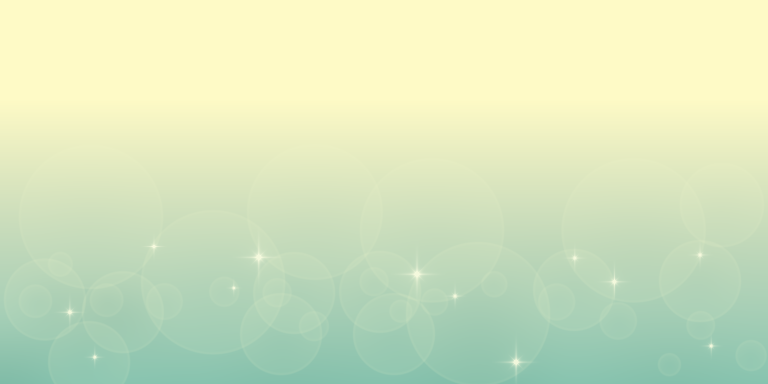
Write a WebGL 2 fragment shader that draws this background.

```glsl
#version 300 es
precision highp float;

uniform vec2 u_resolution;
out vec4 fragColor;

// Large bubbles: centre and radius, in canvas heights
const vec3 BUBBLES[16] = vec3[](
    vec3(0.237, 0.435, 0.188), vec3(0.820, 0.448, 0.177), vec3(1.125, 0.400, 0.188), vec3(1.650, 0.400, 0.188),
    vec3(1.880, 0.466, 0.110), vec3(0.555, 0.265, 0.188), vec3(0.117, 0.220, 0.107), vec3(0.320, 0.187, 0.107),
    vec3(0.232, 0.057, 0.107), vec3(0.732, 0.130, 0.107), vec3(0.990, 0.240, 0.107), vec3(1.026, 0.130, 0.107),
    vec3(1.245, 0.182, 0.188), vec3(1.495, 0.245, 0.107), vec3(1.823, 0.268, 0.107), vec3(0.766, 0.237, 0.107));

// Sparkles: centre and ray length
const vec3 SPARKLES[12] = vec3[](
    vec3(0.182, 0.187, 0.060), vec3(0.247, 0.070, 0.040), vec3(0.401, 0.358, 0.045), vec3(0.609, 0.250, 0.030),
    vec3(0.674, 0.330, 0.095), vec3(1.086, 0.286, 0.095), vec3(1.185, 0.229, 0.045), vec3(1.344, 0.057, 0.085),
    vec3(1.497, 0.328, 0.048), vec3(1.600, 0.266, 0.065), vec3(1.823, 0.336, 0.048), vec3(1.852, 0.099, 0.042));

float hash(vec2 p) {
    vec3 q = fract(vec3(p.xyx) * 0.1031);
    q += dot(q, q.yzx + 33.33);
    return fract((q.x + q.y) * q.z);
}

float softNoise(vec2 p) {
    vec2 cell = floor(p), f = fract(p);
    f = f * f * (3.0 - 2.0 * f);
    return mix(mix(hash(cell), hash(cell + vec2(1, 0)), f.x),
               mix(hash(cell + vec2(0, 1)), hash(cell + 1.0), f.x), f.y);
}

// Translucent disc, denser towards a thin bright rim
float bubble(vec2 p, vec3 shape, float pixel) {
    float d = length(p - shape.xy) - shape.z;
    float inside = 1.0 - smoothstep(-pixel, pixel, d);
    float body = 0.035 + 0.045 * smoothstep(-shape.z, 0.0, d);
    float rim = 0.05 * (1.0 - smoothstep(0.001, 0.004 + pixel, abs(d + 0.002)));
    return inside * (body + rim);
}

// Tapered ray along the x axis
float ray(vec2 p, float reach, float width) {
    float taper = max(1.0 - abs(p.x) / reach, 0.0);
    return taper * taper * exp(-abs(p.y) / width);
}

// Upright cross, short diagonals and a round glow
float sparkle(vec2 p, float size, float pixel) {
    float width = max(0.025 * size, 0.5 * pixel);
    vec2 diagonal = vec2(p.x + p.y, p.x - p.y) * 0.7071;
    float cross4 = ray(p, size * 0.85, width) + ray(p.yx, size, width);
    float small4 = ray(diagonal, size * 0.4, width) + ray(diagonal.yx, size * 0.4, width);
    float r = length(p) / size;
    return 0.8 * cross4 + 0.5 * small4 + 0.35 * exp(-60.0 * r * r) + 0.08 * exp(-8.0 * r * r);
}

void main() {
    vec2 p = gl_FragCoord.xy / u_resolution.y;
    float pixel = 1.0 / u_resolution.y;

    // Cream sky fading down to sea green
    vec3 cream = vec3(0.995, 0.98, 0.775);
    float height = clamp(p.y / 0.74, 0.0, 1.0);
    vec3 color = mix(vec3(0.52, 0.755, 0.675), cream, height);
    color.g -= 0.02 * sin(3.14159 * height);

    // Broad misty patches near the bottom
    float mist = softNoise(p * vec2(4.0, 5.0)) - 0.5;
    color += 0.035 * mist * (1.0 - smoothstep(0.1, 0.5, p.y));

    // Large bubbles, then small ones scattered along the width
    vec3 bubbleColor = vec3(0.95, 0.97, 0.80);
    for (int i = 0; i < 16; i++) {
        color = mix(color, bubbleColor, bubble(p, BUBBLES[i], pixel));
    }
    for (int i = 0; i < 16; i++) {
        float id = float(i);
        vec3 shape = vec3((id + hash(vec2(id, 3.0))) / 8.0,
                          0.02 + 0.34 * hash(vec2(id, 7.0)),
                          mix(0.03, 0.055, hash(vec2(id, 11.0))));
        color = mix(color, bubbleColor, 0.8 * bubble(p, shape, pixel));
    }

    // Sparkles on top
    for (int i = 0; i < 12; i++) {
        float light = sparkle(p - SPARKLES[i].xy, SPARKLES[i].z, pixel);
        color = mix(color, vec3(0.98, 0.99, 0.88), min(light, 0.9));
    }

    fragColor = vec4(color, 1.0);
}
```
